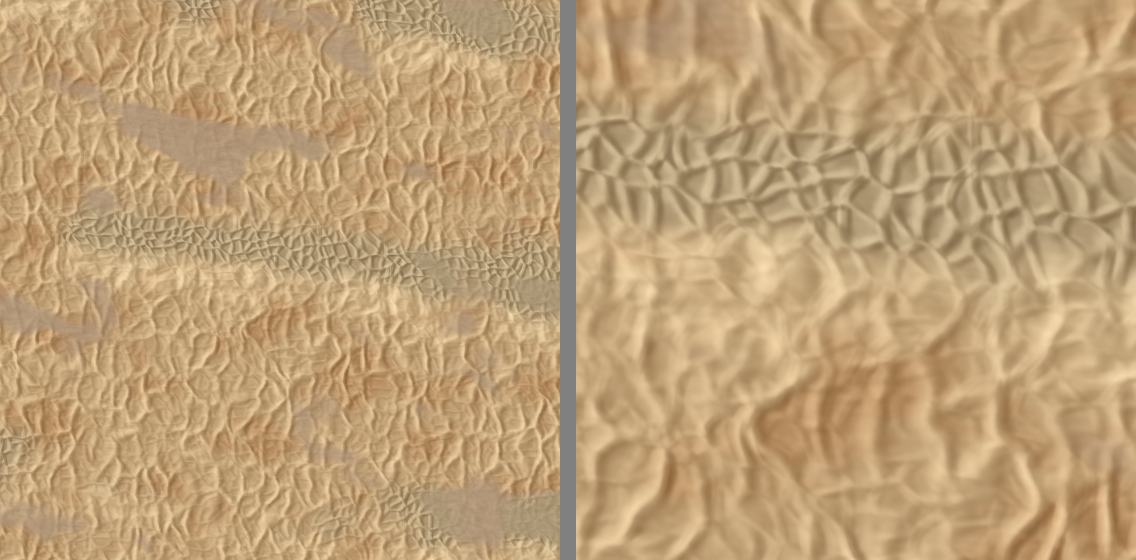
Left: the whole. Right: its middle third, enlarged.
This texture is drawn by a Shadertoy shader. Its source:

```glsl
// Wind-blown desert seen from above: a net of thin sand crests on ochre ground,
// crossed by slanting bands of fine grey dunes with pale mounds along their lower side.
// Warped cell borders form a height field, which is lit from the left.

#define BROAD_CELLS vec2(29.0, 18.0)
#define FINE_CELLS vec2(58.0, 52.0)
#define MOUND_CELLS vec2(23.0, 21.0)
#define BAND_SPACING 0.44
#define BAND_SLOPE 0.13
#define RELIEF 0.27
#define LIGHT_STEP vec2(0.0030, -0.0013)
#define SAND vec3(0.755, 0.630, 0.462)
#define OCHRE vec3(0.715, 0.555, 0.380)
#define GREY_SAND vec3(0.665, 0.590, 0.455)
#define MAUVE vec3(0.685, 0.585, 0.480)
#define CREAM vec3(0.880, 0.775, 0.600)

vec2 hash2(vec2 p) {
    vec3 q = fract(p.xyx * vec3(0.1031, 0.1030, 0.0973));
    q += dot(q, q.yzx + 33.33);
    return fract((q.xx + q.yz) * q.zy);
}

float slopeAt(vec2 cell, vec2 offset) {
    return dot(hash2(cell) * 2.0 - 1.0, offset);
}

// Gradient noise, roughly -0.6 to 0.6
float noise(vec2 p) {
    vec2 i = floor(p), f = p - i;
    vec2 u = f * f * f * (f * (f * 6.0 - 15.0) + 10.0);
    vec2 x = vec2(1.0, 0.0), y = vec2(0.0, 1.0);
    return mix(mix(slopeAt(i, f), slopeAt(i + x, f - x), u.x),
               mix(slopeAt(i + y, f - y), slopeAt(i + 1.0, f - 1.0), u.x), u.y);
}

float fbm(vec2 p) {
    return noise(p) + 0.5 * noise(p * 2.03 + 7.1) + 0.25 * noise(p * 4.1 + 19.7);
}

// Gap between the nearest and second nearest cell centre: zero on the borders
float borderGap(vec2 p) {
    vec2 i = floor(p), f = p - i;
    float nearest = 8.0, second = 8.0;
    for (int y = -1; y <= 1; y++)
    for (int x = -1; x <= 1; x++) {
        vec2 cell = vec2(x, y);
        float d = length(cell + 0.1 + 0.8 * hash2(i + cell) - f);
        second = min(second, max(nearest, d));
        nearest = min(nearest, d);
    }
    return second - nearest;
}

float crest(vec2 p) {
    float gap = borderGap(p);
    return exp(-14.0 * gap * gap);
}

// x: fine grey dunes, y: pale mounds below them
vec2 bands(vec2 p) {
    float along = 1.0 - p.y - BAND_SLOPE * p.x + 0.07 * fbm(p * vec2(4.0, 6.0) + 3.0);
    float d = mod(along - 0.38 + 0.5 * BAND_SPACING, BAND_SPACING) - 0.5 * BAND_SPACING;
    float present = smoothstep(-0.22, 0.12, fbm(p * vec2(3.3, 2.6) + 41.0));
    float fine = 1.0 - smoothstep(0.025, 0.075, abs(d));
    float mound = 1.0 - smoothstep(0.012, 0.042, abs(d - 0.07));
    return vec2(fine, mound) * present;
}

// Wind streaks, nearly level and falling to the right
float streaks(vec2 p) {
    vec2 q = vec2(p.x, p.y + 0.25 * p.x + 0.012 * noise(p * 14.0));
    return noise(q * vec2(24.0, 95.0)) + 0.6 * noise(q * vec2(62.0, 190.0) + 5.0);
}

float bareGround(vec2 p) {
    return smoothstep(0.16, 0.38, fbm(p * vec2(4.2, 7.5) + vec2(0.0, p.x * 2.0) + 63.0));
}

vec2 warp(vec2 p) {
    vec2 wide = vec2(noise(p * 11.0), noise(p * 11.0 + 31.0));
    vec2 tight = vec2(noise(p * 37.0 + 9.0), noise(p * 37.0 + 57.0));
    return p + 0.028 * wide + 0.011 * tight;
}

float height(vec2 p, vec2 zone, float bare) {
    vec2 q = warp(p);
    float strength = 0.45 + 0.75 * smoothstep(-0.35, 0.35, fbm(p * vec2(15.0, 12.0) + 23.0));
    float broad = crest(q * BROAD_CELLS);
    float fine = crest(q * FINE_CELLS + 13.0);
    float mound = smoothstep(0.0, 0.75, borderGap(q * MOUND_CELLS + 71.0));
    float h = mix(broad * strength + 0.22 * fine, 0.8 * fine + 0.3 * broad, zone.x);
    h = mix(h, 1.5 * mound + 0.25 * fine, 0.8 * zone.y);
    return h * (1.0 - 0.85 * bare) + 0.16 * streaks(p);
}

void mainImage(out vec4 fragColor, in vec2 fragCoord) {
    vec2 p = fragCoord / iResolution.y;
    vec2 zone = bands(p);
    float bare = bareGround(p) * (1.0 - zone.y);

    // Relief: faces turned to the light brighten, lee sides darken
    float here = height(p, zone, bare);
    float lit = height(p + LIGHT_STEP, zone, bare) - height(p - LIGHT_STEP, zone, bare);
    lit = lit / (1.0 + 0.7 * abs(lit));

    // Ground colours
    float streak = streaks(p);
    float patches = fbm(p * vec2(7.0, 11.0) + 87.0) + 0.35 * streak;
    vec3 color = mix(SAND, OCHRE, smoothstep(-0.1, 0.5, patches));
    color = mix(color, MAUVE, 0.8 * bare);
    color = mix(color, GREY_SAND, 0.8 * zone.x);
    color = mix(color, CREAM, 0.5 * zone.y);

    // Pale crests, shading and fine grain
    color = mix(color, CREAM, 0.3 * smoothstep(0.35, 1.1, here) * (1.0 - 0.6 * zone.x));
    color += RELIEF * lit * vec3(0.92, 0.96, 0.90);
    color += 0.035 * streak + 0.02 * noise(p * 210.0);
    fragColor = vec4(clamp(color, 0.0, 1.0), 1.0);
}
```
